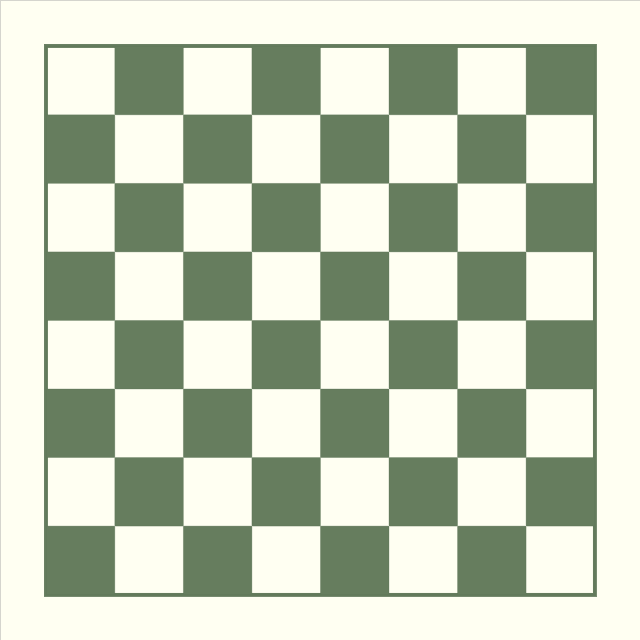
Reproduce this pattern procedurally as a WebGL 1 fragment shader.

```glsl
precision highp float;
// An eight by eight checkerboard in sage green on ivory, with a thin frame.
// Signed triangle waves give smooth checks; box distances give the frame
// and its hairlines. A pale grey rule follows the top and left canvas edges.

uniform vec2 u_resolution;

const vec3 IVORY = vec3(1.0, 1.0, 0.95);
const vec3 GREEN = vec3(0.40, 0.49, 0.37);
const vec3 DARK_GREEN = vec3(0.32, 0.42, 0.30);
const vec3 RULE_GREY = vec3(0.80, 0.80, 0.78);

const vec2 BOARD_CENTER = vec2(0.5007, 0.4993);
const float CELL = 0.1071;
const float CELLS_PER_HALF = 4.0;
const float FRAME_OUTER = 0.4316;
const float FRAME_INNER = 0.4258;
const float HAIRLINE = 0.0013;

// Signed distance to a cell border, alternating in sign from cell to cell.
vec2 cellWave(vec2 p, float size) {
  return size * (0.5 - abs(mod(p / size + 0.5, 2.0) - 1.0));
}

float boxDistance(vec2 p, float halfSize) {
  vec2 d = abs(p) - halfSize;
  return length(max(d, 0.0)) + min(max(d.x, d.y), 0.0);
}

// Coverage of the region where the distance is negative.
float fill(float d, float pixel) {
  return clamp(0.5 - d / pixel, 0.0, 1.0);
}

// Coverage of a line, dimmed when it is thinner than a pixel.
float stroke(float d, float width, float pixel) {
  return fill(d - 0.5 * width, pixel) - fill(d + 0.5 * width, pixel);
}

float checker(vec2 p, float size, float pixel) {
  vec2 side = clamp(2.0 * cellWave(p, size) / pixel, -1.0, 1.0);
  return 0.5 + 0.5 * side.x * side.y;
}

void main() {
  float scale = min(u_resolution.x, u_resolution.y);
  float pixel = 1.0 / scale;
  vec2 uv = (gl_FragCoord.xy - 0.5 * u_resolution) / scale + 0.5;
  vec2 p = uv - BOARD_CENTER;

  // Checks and solid frame
  float outer = boxDistance(p, FRAME_OUTER);
  float inner = fill(boxDistance(p, FRAME_INNER), pixel);
  float check = checker(p, CELL, pixel);
  float green = fill(outer, pixel) * mix(1.0, check, inner);
  vec3 color = mix(IVORY, GREEN, green);

  // Faint outlines of the cells, and a darker edge around the frame
  vec2 border = abs(cellWave(p, CELL));
  float board = boxDistance(p, CELL * CELLS_PER_HALF);
  float grid = stroke(min(border.x, border.y), HAIRLINE, pixel)
             * fill(board, pixel);
  float edge = stroke(outer + 0.5 * HAIRLINE, HAIRLINE, pixel);
  color = mix(color, DARK_GREEN, 0.35 * grid);
  color = mix(color, DARK_GREEN, 0.7 * edge);

  // Rule along the top and left edges of the canvas
  float margin = min(uv.x, 1.0 - uv.y);
  float rule = stroke(margin - 0.5 * HAIRLINE, HAIRLINE, pixel);
  color = mix(color, RULE_GREY, rule);

  gl_FragColor = vec4(color, 1.0);
}
```
